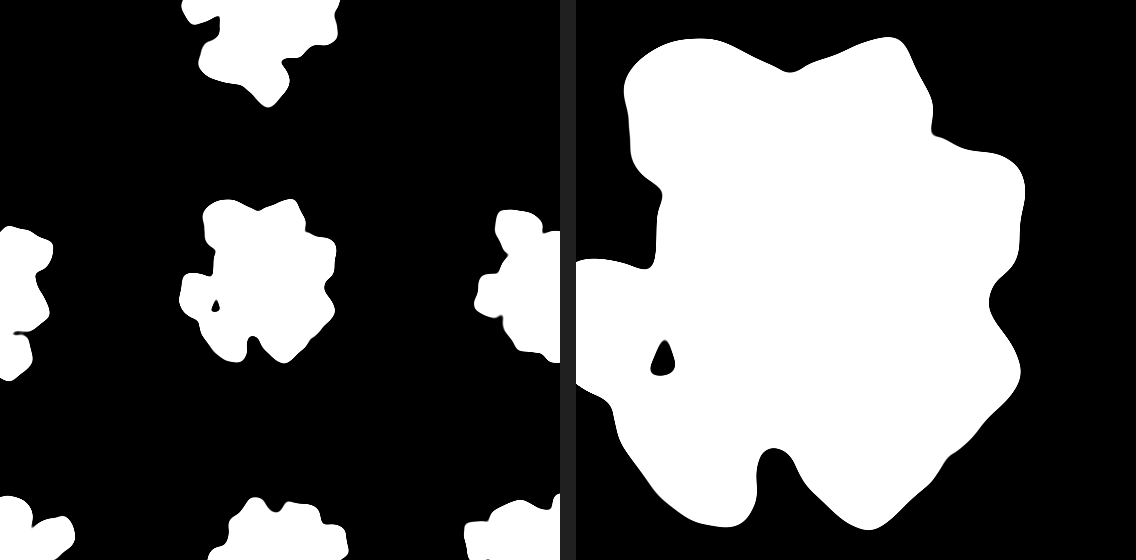
Left, the full canvas; right, a detail of the centre.
This pattern is drawn by a Shadertoy shader. Its source:

```glsl
// White lobed blobs on black, set on a loose square lattice.
// Each blob is a round core joined with a ring of random round lobes;
// gradient noise then roughens the outline.

#define PITCH 0.5                  // lattice spacing
#define ORIGIN vec2(-0.018, -0.02) // position of lattice node (0, 0)
#define JITTER 0.03                // spread of the blob centres
#define LOBES 7                    // lobes around one blob
#define CORE_RADIUS 0.1
#define LOBE_REACH vec2(0.08, 0.126)
#define LOBE_RADIUS vec2(0.034, 0.05)
#define BLEND 0.012                // rounding of the notches
#define ROUGHNESS 0.02             // depth of the small bumps
#define BUMP_SCALE 22.0            // bumps per canvas height
#define SEED 17.0

const float TAU = 6.2831853;
const vec3 BACKGROUND = vec3(0.0);
const vec3 BLOB_COLOUR = vec3(1.0);

vec2 hash2(vec2 p) {
    vec3 q = fract((p.xyx + SEED) * vec3(0.1031, 0.1030, 0.0973));
    q += dot(q, q.yzx + 33.33);
    return fract((q.xx + q.yz) * q.zy);
}

// Slope of a random unit gradient at a lattice corner
float cornerSlope(vec2 corner, vec2 offset) {
    float angle = TAU * hash2(corner).x;
    return dot(vec2(cos(angle), sin(angle)), offset);
}

float gradientNoise(vec2 p) {
    vec2 i = floor(p), f = fract(p);
    vec2 u = f * f * f * (f * (f * 6.0 - 15.0) + 10.0);
    vec2 e = vec2(1.0, 0.0);
    float low = mix(cornerSlope(i, f), cornerSlope(i + e, f - e), u.x);
    float high = mix(cornerSlope(i + e.yx, f - e.yx), cornerSlope(i + 1.0, f - 1.0), u.x);
    return mix(low, high, u.y);
}

float smoothMin(float a, float b, float k) {
    float h = max(k - abs(a - b), 0.0) / k;
    return min(a, b) - 0.25 * k * h * h;
}

// Signed distance to the blob of one lattice node, p relative to its centre
float blobDistance(vec2 p, vec2 node) {
    float d = length(p) - CORE_RADIUS;
    for (int i = 0; i < LOBES; i++) {
        vec2 key = node * 13.7 + float(i) * vec2(5.1, 3.3);
        vec2 place = hash2(key);
        float size = hash2(key + 41.0).x;
        float angle = TAU * (float(i) + 0.7 * place.x) / float(LOBES);
        float reach = mix(LOBE_REACH.x, LOBE_REACH.y, place.y);
        vec2 centre = reach * vec2(cos(angle), sin(angle));
        float lobe = length(p - centre) - mix(LOBE_RADIUS.x, LOBE_RADIUS.y, size);
        d = smoothMin(d, lobe, BLEND);
    }
    return d;
}

void mainImage(out vec4 fragColor, in vec2 fragCoord) {
    vec2 uv = fragCoord / iResolution.y;

    // Nearest lattice node and its shifted centre
    vec2 node = round((uv - ORIGIN) / PITCH);
    vec2 centre = ORIGIN + node * PITCH + JITTER * (hash2(node + 7.0) - 0.5);

    float d = blobDistance(uv - centre, node);
    d += ROUGHNESS * gradientNoise(uv * BUMP_SCALE + 50.0);

    // Every third row leaves out alternate blobs
    bool gap = mod(node.y, 3.0) == 2.0 && mod(node.x, 2.0) == 0.0;

    // Edge one pixel wide
    float halfPixel = 0.5 / iResolution.y;
    float cover = gap ? 0.0 : 1.0 - smoothstep(-halfPixel, halfPixel, d);
    fragColor = vec4(mix(BACKGROUND, BLOB_COLOUR, cover), 1.0);
}
```
